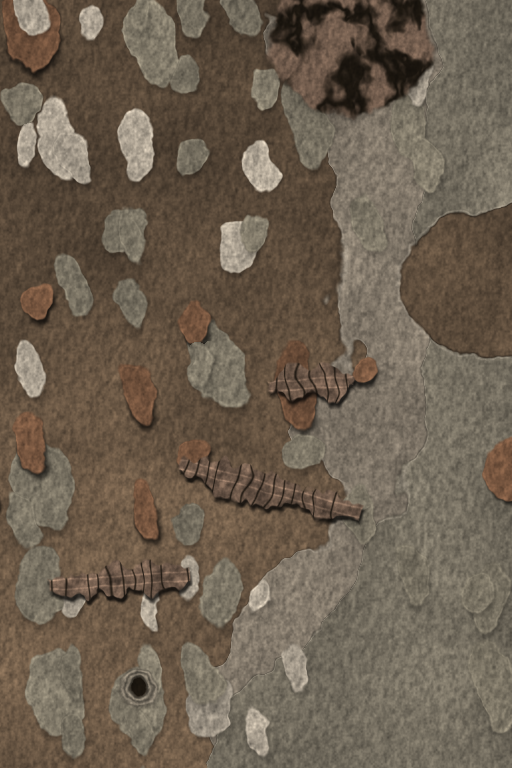
This texture is drawn by a WebGL 2 fragment shader. Its source:

```glsl
#version 300 es
precision highp float;
// Mottled plane-tree bark: peeling flakes, pale sheets, cracked scabs and knots.
#define BROWN vec3(0.365, 0.300, 0.235)
#define GREY vec3(0.510, 0.470, 0.415)
#define CREAM vec3(0.650, 0.610, 0.550)
#define RUST vec3(0.450, 0.325, 0.240)
#define SCAB vec3(0.450, 0.365, 0.305)
#define DARK vec3(0.100, 0.080, 0.055)
#define FLAKE_CELL vec2(0.118, 0.150)
#define EDGE_WARP 0.030
#define GRAIN 0.42
#define RELIEF 0.50

uniform vec2 u_resolution;
out vec4 fragColor;

vec3 hash3(vec2 p) {
  vec3 q = fract(vec3(p.xyx) * vec3(0.1031, 0.1030, 0.0973));
  q += dot(q, q.yxz + 33.33);
  return fract((q.xxy + q.yzz) * q.zyx);
}

float noise(vec2 p) {
  vec2 i = floor(p), f = fract(p);
  f = f * f * (3.0 - 2.0 * f);
  return mix(mix(hash3(i).x, hash3(i + vec2(1, 0)).x, f.x),
             mix(hash3(i + vec2(0, 1)).x, hash3(i + vec2(1, 1)).x, f.x), f.y);
}

float fbm(vec2 p) {
  float sum = 0.0, amp = 0.53;
  for (int i = 0; i < 4; i++) {
    sum += amp * noise(p);
    p = mat2(1.6, 1.2, -1.2, 1.6) * p + 7.3;
    amp *= 0.5;
  }
  return sum;
}

float cover(float d, float blur) { return 1.0 - smoothstep(-blur, blur, d); }

float ellipse(vec2 p, vec2 r) { return (length(p / r) - 1.0) * min(r.x, r.y); }

// Nearest scattered flake: x = distance, y = kind, z = tone
vec3 flakes(vec2 p, vec2 cell, float seed) {
  vec3 best = vec3(1.0, 0.0, 0.0);
  for (int k = 0; k < 9; k++) {
    vec2 id = floor(p / cell) + vec2(k % 3 - 1, k / 3 - 1);
    vec3 a = hash3(id + seed), b = hash3(id + seed + 41.7);
    vec2 centre = (id + 0.5 + 0.45 * (a.yz - 0.5)) * cell;
    if (a.x > 0.70 - 0.55 * smoothstep(0.28, 0.46, centre.x)) continue;
    vec2 q = p - centre;
    q.x += q.y * (b.x - 0.5) * 0.5;
    float d = ellipse(q, cell * mix(vec2(0.17, 0.20), vec2(0.32, 0.43), b.yx));
    if (d < best.x) best = vec3(d, b.z, a.y);
  }
  return best;
}

// Grey sheet on the right and along the foot, with a brown island
float sheet(vec2 p, float level) {
  float d = 0.43 + 0.09 * level - p.x + 0.32 * (fbm(p * vec2(6.0, 4.0) + 9.0 * level) - 0.5);
  d -= 0.20 * (1.0 - smoothstep(0.08, 0.34, p.y));
  return max(d, -ellipse(p - vec2(0.66, 0.63), vec2(0.14, 0.10)));
}

// Cracked strips: x = distance, yz = position along and across the strip
vec3 scabs(vec2 p) {
  vec3 best = vec3(1.0, 0.0, 0.0);
  for (int i = 0; i < 3; i++) {
    float n = float(i), angle = -0.10 + 0.17 * cos(n * 3.1416);
    vec2 q = p - vec2(0.405 + 0.02 * n - 0.0725 * n * n, 0.5 - 0.145 * n + 0.0085 * n * n);
    q = mat2(cos(angle), -sin(angle), sin(angle), cos(angle)) * q;
    float len = 0.055 + 0.07 * sin(n * 1.3);
    float ragged = 0.010 + 0.018 * noise(vec2(q.x * 75.0, n * 9.0 + step(0.0, q.y) * 3.0));
    ragged *= 1.0 - 0.5 * smoothstep(0.5, 1.0, abs(q.x) / len);
    float d = max(abs(q.x) - len, abs(q.y) - ragged) + 0.006 * (noise(p * 150.0) - 0.5);
    if (d < best.x) best = vec3(d, q);
  }
  return best;
}

void main() {
  float px = 1.0 / u_resolution.y;
  vec2 p = gl_FragCoord.xy * px, up = vec2(-0.002, 0.006);
  vec2 w = p + EDGE_WARP * (vec2(fbm(p * 24.0), fbm(p * 24.0 + 50.0)) - 0.5);

  // Ground, lighter towards the foot
  vec3 col = BROWN * (0.78 + 0.5 * fbm(p * vec2(7.0, 9.0))) * mix(1.12, 0.90, smoothstep(0.3, 0.8, p.y));

  // Overlapping sheets with thin pale lips
  for (int i = 0; i < 2; i++) {
    float level = float(i), d = sheet(w, level);
    vec3 tone = mix(GREY, GREY * vec3(0.90, 0.92, 0.91), level) * (0.83 + 0.34 * fbm(p * 9.0 + level));
    col *= 1.0 - 0.35 * cover(abs(d + 0.001) - 0.002, 0.003);
    col = mix(col, tone, cover(d, px));
    col = mix(col, CREAM, 0.45 * cover(abs(d + 0.002) - 0.0008, px));
  }

  // Large and small flakes; rusty ones stand proud and cast shadows
  for (int i = 0; i < 2; i++) {
    vec2 cell = FLAKE_CELL * (i == 0 ? 1.0 : 0.62);
    float seed = 13.0 + 29.0 * float(i);
    vec3 f = flakes(w, cell, seed);
    float shade = cover(flakes(w + up, cell, seed).x, 0.004);
    float rusty = step(0.80, f.y), pale = step(0.62, f.y) - rusty;
    vec3 tone = mix(mix(GREY * vec3(0.94, 0.96, 0.94), CREAM, pale), RUST, rusty);
    tone *= 0.78 + 0.18 * f.z + 0.28 * fbm(p * 30.0);
    col *= 1.0 - mix(0.22, 0.70, rusty) * shade;
    col = mix(col, tone, cover(f.x, px));
    col = mix(col, tone * 1.18, 0.6 * cover(abs(f.x + 0.002) - 0.0008, px));
  }

  // Scabs with cross cracks and paired ridges
  vec3 s = scabs(p);
  float column = s.y * 68.0 + 0.9 * noise(p * 45.0);
  float crack = cover(abs(fract(column) - 0.5) - 0.07, 0.09) * step(0.25, hash3(vec2(floor(column), 3.0)).x);
  float ridge = cover(abs(abs(s.z + 0.003 * (noise(p * 60.0) - 0.5)) - 0.006) - 0.001, 0.0015);
  vec3 crust = SCAB * (0.55 + 0.8 * fbm(p * 90.0)) * (1.0 + 0.35 * ridge);
  col *= 1.0 - 0.75 * cover(scabs(p + up).x, 0.004);
  col = mix(col, mix(crust, DARK, 0.85 * crack), cover(s.x, px * 1.5));

  // Craggy burl at the top
  vec2 b = w - vec2(0.455, 0.965);
  float burl = ellipse(b + vec2(0.0, 0.03 * fbm(p * 30.0)), vec2(0.105, 0.095));
  float folds = abs(fbm(b * vec2(26.0, 20.0) + 3.0 * length(b)) - 0.5) * 5.0;
  col *= 1.0 - 0.5 * cover(burl, 0.014);
  col = mix(col, mix(DARK, SCAB, smoothstep(0.05, 0.8, folds)), cover(burl, 0.004));

  // Small eye knot with a pale collar
  float eye = length(p - vec2(0.18, 0.105)) + 0.012 * (fbm(p * 60.0) - 0.5);
  col = mix(col, GREY * (0.85 + 0.3 * sin(eye * 900.0)), 0.7 * cover(eye - 0.026, 0.004));
  col = mix(col, DARK, cover(eye - 0.011, 0.003));

  // Fine wrinkled grain and raking light
  vec2 g = p * vec2(230.0, 150.0) + 2.0 * fbm(p * 20.0);
  float grain = 0.6 * (noise(g) - 0.5) + 0.4 * (noise(p * 380.0) - 0.5);
  float relief = fbm(p * vec2(110.0, 75.0)) - fbm((p + vec2(-0.002, 0.002)) * vec2(110.0, 75.0));
  col *= 1.0 + GRAIN * grain + RELIEF * relief;
  fragColor = vec4(clamp(col, 0.0, 1.0), 1.0);
}
```
